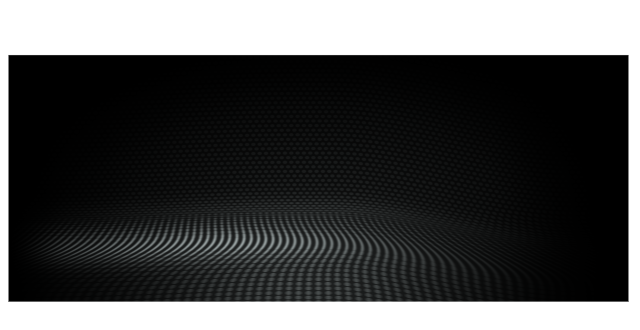
A WebGL 2 fragment shader for this background:

```glsl
#version 300 es
precision highp float;
// Dark studio panel with a rolling wave of dotted ribs, framed by white margins.

uniform vec2 u_resolution;
out vec4 outColor;

const vec3 STEEL = vec3(0.94, 1.0, 1.0);
const vec2 PANEL_MIN = vec2(0.0133, 0.086);
const vec2 PANEL_MAX = vec2(0.982, 0.833);

float bell(float x, float center, float width) {
    float d = (x - center) / width;
    return exp(-d * d);
}

// Coverage of an axis-aligned box with soft edges.
float boxMask(vec2 p, vec2 lo, vec2 hi, float blur) {
    vec2 d = max(lo - p, p - hi);
    return 1.0 - smoothstep(-0.5 * blur, 0.5 * blur, max(d.x, d.y));
}

// Height of the fold where the floor turns into the back wall.
float crestHeight(float x) {
    return 0.332 + 0.02 * smoothstep(0.1, 0.9, x) - 0.1 * smoothstep(1.0, 1.75, x);
}

// Surface coordinates: x counts ribs, y counts rows of dots.
vec2 surfaceCoords(vec2 p, float crest) {
    float fan = mix(1.22, 0.76, smoothstep(0.07, 0.37, p.y));
    float bend = 0.045 * bell(p.y, crest - 0.09, 0.055);
    float d = p.y - crest;
    float rib = (p.x - 0.95 - bend) / (0.0252 * fan);
    float row = 72.0 * (d + 0.045 * tanh(d / 0.04));
    return vec2(rib, row);
}

// Round dots, shifted by half a cell on odd rows when staggered.
float dots(vec2 cell, float stagger, float radius, vec2 footprint) {
    cell.x += 0.5 * stagger * mod(floor(cell.y), 2.0);
    float d = length(fract(cell) - 0.5);
    float blur = max(0.12, 0.7 * max(footprint.x, footprint.y));
    float dotMask = 1.0 - smoothstep(radius - blur, radius + blur, d);
    float detail = 1.0 - smoothstep(0.35, 0.8, max(footprint.x, footprint.y));
    return mix(0.4, dotMask, detail);
}

// Continuous ribs with a rounded highlight.
float ribs(float rib, float footprint) {
    float wave = 0.5 + 0.5 * cos(6.28318 * (rib - 0.5));
    return mix(0.4, pow(wave, 1.6), 1.0 - smoothstep(0.35, 0.8, footprint));
}

// Dim perforated wall behind the fold.
float wallLight(vec2 p, float crest, float pattern) {
    vec2 q = (p - vec2(0.98, 0.32)) / vec2(0.86, 0.5);
    float pool = exp(-1.8 * dot(q, q)) * (1.0 - smoothstep(0.65, 1.2, length(q)));
    float sheen = 0.09 * bell(p.y, crest, 0.045) * bell(p.x, 0.88, 0.58);
    return (0.105 * pool + sheen) * mix(0.5, 1.25, pattern);
}

// Floor below the fold: bright belly of the wave, then dotted ribs.
float floorLight(vec2 p, float crest, float dotted, float ribbed) {
    float belly = crest - 0.085;
    float crestLit = bell(p.y, belly, 0.052);
    float pattern = mix(dotted * (0.45 + 0.55 * ribbed), ribbed, crestLit);
    float waveGlow = 0.43 * crestLit * bell(p.x, 0.62, 0.52);
    float frontGlow = 0.2 * bell(p.x, 0.94, 0.48) * bell(p.y, 0.14, 0.17);
    float sheen = 0.15 * bell(p.y, crest, 0.045) * bell(p.x, 0.88, 0.58);
    float base = 0.03 * bell(p.x, 0.95, 0.62) + 0.3 * frontGlow;
    return base + (waveGlow + frontGlow + sheen) * mix(0.14, 1.1, pattern);
}

void main() {
    vec2 uv = gl_FragCoord.xy / u_resolution;
    float pixel = 1.0 / u_resolution.y;
    // Canvas units: the height is one, the design is 1.94 wide.
    vec2 p = vec2(uv.x * 1.94, uv.y);

    // Pattern on the folded surface
    float crest = crestHeight(p.x);
    vec2 cell = surfaceCoords(p, crest);
    vec2 footprint = fwidth(cell);
    float wallDots = dots(cell, 1.0, 0.34, footprint);
    float floorDots = dots(cell, 0.0, 0.4, footprint);
    float ribbed = ribs(cell.x, footprint.x);

    // Light on wall and floor, joined softly at the fold
    float wall = wallLight(p, crest, wallDots);
    float ground = floorLight(p, crest, floorDots, ribbed);
    float light = mix(ground, wall, smoothstep(-0.02, 0.02, p.y - crest));

    // Darken towards the left and right ends
    light *= smoothstep(0.02, 0.22, p.x) * (1.0 - smoothstep(1.45, 1.9, p.x));

    // White margins around the panel
    float panel = boxMask(p, PANEL_MIN * vec2(1.94, 1.0), PANEL_MAX * vec2(1.94, 1.0), 1.5 * pixel);
    outColor = vec4(mix(vec3(1.0), STEEL * light, panel), 1.0);
}
```
